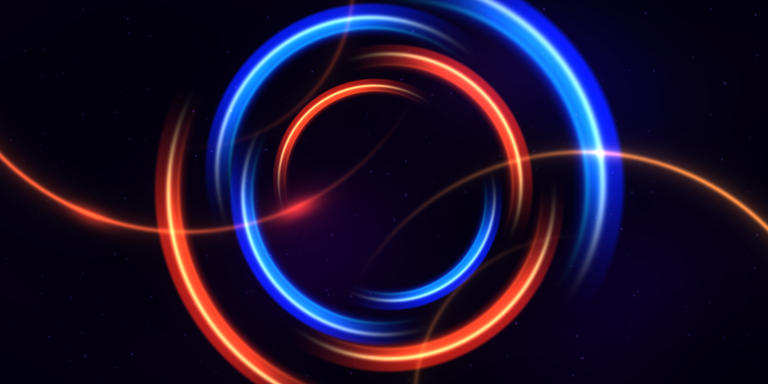
Give the GLSL for this background, as a Shadertoy shader.

```glsl
const float PI = 3.14159;

// Ribbon circles: centre x, centre y, radius, half width (warm, cool, warm, ...)
const vec4 RINGS[8] = vec4[8](
    vec4(1.021, 0.505, 0.576, 0.044), vec4(0.969, 0.557, 0.391, 0.045),
    vec4(1.010, 0.492, 0.420, 0.042), vec4(1.042, 0.513, 0.518, 0.068),
    vec4(1.016, 0.513, 0.336, 0.037), vec4(0.995, 0.497, 0.357, 0.040),
    vec4(0.977, 0.529, 0.245, 0.022), vec4(1.016, 0.484, 0.263, 0.030));

// Ribbon extents: middle angle, half span
const vec2 SPANS[8] = vec2[8](
    vec2(3.66, 1.02), vec2(2.18, 1.40), vec2(-1.05, 1.18), vec2(0.56, 1.20),
    vec2(0.75, 1.22), vec2(3.84, 1.25), vec2(2.20, 1.30), vec2(-0.87, 1.18));

float gauss(float x, float width) {
    return exp(-x * x / (width * width));
}

vec2 hash2(vec2 cell) {
    vec2 h = vec2(dot(cell, vec2(127.1, 311.7)), dot(cell, vec2(269.5, 183.3)));
    return fract(sin(h) * 43758.5);
}

// Signed angular offset, scaled so that the arc ends at -1 and 1
float arcPosition(vec2 d, vec2 span) {
    float offset = mod(atan(d.y, d.x) - span.x + PI, 2.0 * PI) - PI;
    return offset / span.y;
}

// Light across a ribbon (u) and along it (t)
vec3 ribbon(float u, float t, vec3 deep, vec3 bright, vec3 hot) {
    float along = abs(t);
    float fade = 1.0 - smoothstep(0.2, 1.0, along);
    float streakFade = 1.0 - smoothstep(0.4, 1.0, along);
    float body = smoothstep(1.08, 0.8, u) * smoothstep(-1.1, -0.1, u);
    float slide = 0.2 + 0.12 * t;
    vec3 light = deep * body * fade;
    light += bright * gauss(u + 0.1, 0.36) * fade * fade;
    light += hot * gauss(u - slide, 0.15) * streakFade;
    light += bright * 0.6 * gauss(u + 0.45, 0.12) * streakFade;
    light += deep * 0.14 * exp(-1.3 * abs(u)) * fade;
    return light;
}

// Thin glowing trail along a circle
vec3 trail(vec2 p, vec2 centre, float radius, vec2 span, vec3 tint) {
    vec2 d = p - centre;
    float gap = length(d) - radius;
    float t = abs(arcPosition(d, span));
    float power = 1.0 - smoothstep(0.0, 1.0, t);
    float core = gauss(gap, 0.0065) * (0.2 + 0.6 * power);
    float halo = exp(-abs(gap) / 0.022) * 0.4 * power;
    return tint * (core + halo) * smoothstep(1.25, 0.85, t);
}

// Elliptical glow, its long axis turned by an angle
vec3 spot(vec2 p, vec2 centre, vec2 size, float angle, vec3 tint) {
    vec2 d = p - centre;
    float c = cos(angle);
    float s = sin(angle);
    d = vec2(c * d.x + s * d.y, c * d.y - s * d.x) / size;
    return tint * exp(-dot(d, d));
}

// Scattered dust, one candidate per cell
vec3 dust(vec2 p, float density) {
    vec2 cell = floor(p * density);
    vec2 h = hash2(cell);
    vec2 offset = fract(p * density) - 0.15 - 0.7 * h;
    float lit = step(0.72, hash2(cell + 41.0).x);
    float level = 0.1 + 0.7 * h.x * h.y;
    return vec3(0.5, 0.22, 0.75) * lit * level * gauss(length(offset) / density, 0.0026);
}

vec3 background(vec2 p) {
    float waves = sin(p.x * 4.1 + 2.0 * sin(p.y * 3.7)) * sin(p.y * 5.3 + p.x * 2.2);
    vec3 col = vec3(0.012, 0.001, 0.058) + vec3(0.006, 0.001, 0.014) * waves;
    col += spot(p, vec2(0.84, 0.34), vec2(0.26, 0.18), 0.5, vec3(0.06, 0.002, 0.11));
    col += spot(p, vec2(1.28, 0.82), vec2(0.20, 0.16), 0.3, vec3(0.05, 0.01, 0.12));
    col += spot(p, vec2(1.62, 0.22), vec2(0.28, 0.20), 0.6, vec3(0.035, 0.002, 0.10));
    col += spot(p, vec2(1.55, 0.80), vec2(0.24, 0.18), -0.9, vec3(0.005, 0.008, 0.11));
    return max(col, 0.0);
}

void mainImage(out vec4 fragColor, in vec2 fragCoord) {
    vec2 p = (fragCoord - 0.5 * iResolution.xy) / iResolution.y + vec2(1.0, 0.5);
    vec3 col = background(p) + dust(p, 11.0) + dust(p + 3.7, 19.0) * 0.5;

    // Nested ribbons, alternating warm and cool
    for (int i = 0; i < 8; i++) {
        vec4 ring = RINGS[i];
        vec2 d = p - ring.xy;
        float u = (length(d) - ring.z) / ring.w;
        float t = arcPosition(d, SPANS[i]);
        float cool = float(i % 2);
        vec3 deep = mix(vec3(0.64, 0.10, 0.03), vec3(0.01, 0.09, 0.78), cool);
        vec3 bright = mix(vec3(0.48, 0.20, 0.07), vec3(0.03, 0.48, 0.36), cool);
        vec3 hot = mix(vec3(0.60, 0.70, 0.42), vec3(0.55, 0.62, 0.40), cool);
        col += ribbon(u, t, deep, bright, hot);
    }

    // Two pairs of trails with point symmetry
    for (int k = 0; k < 2; k++) {
        vec2 q = k == 0 ? p : vec2(2.0, 1.0) - p;
        vec3 tint = k == 0 ? vec3(0.85, 0.32, 0.14) : vec3(0.85, 0.48, 0.18);
        vec3 light = trail(q, vec2(0.482, 1.078), 0.682, vec2(-2.2, 1.4), tint);
        light += trail(q, vec2(0.495, 1.039), 0.424, vec2(-0.3, 1.2), tint * 0.28);
        col += light * (1.0 - 0.6 * min(col, 1.0));
    }

    // Flares stretched along the trails
    col += spot(p, vec2(0.235, 0.438), vec2(0.06, 0.022), -0.40, vec3(0.42, 0.10, 0.04));
    col += spot(p, vec2(0.776, 0.456), vec2(0.055, 0.022), 0.40, vec3(0.60, 0.14, 0.06));
    col += spot(p, vec2(0.776, 0.456), vec2(0.10, 0.06), 0.40, vec3(0.16, 0.02, 0.04));
    col += spot(p, vec2(1.570, 0.600), vec2(0.06, 0.018), -0.08, vec3(0.30, 0.18, 0.06));
    fragColor = vec4(min(col, 1.0), 1.0);
}
```
